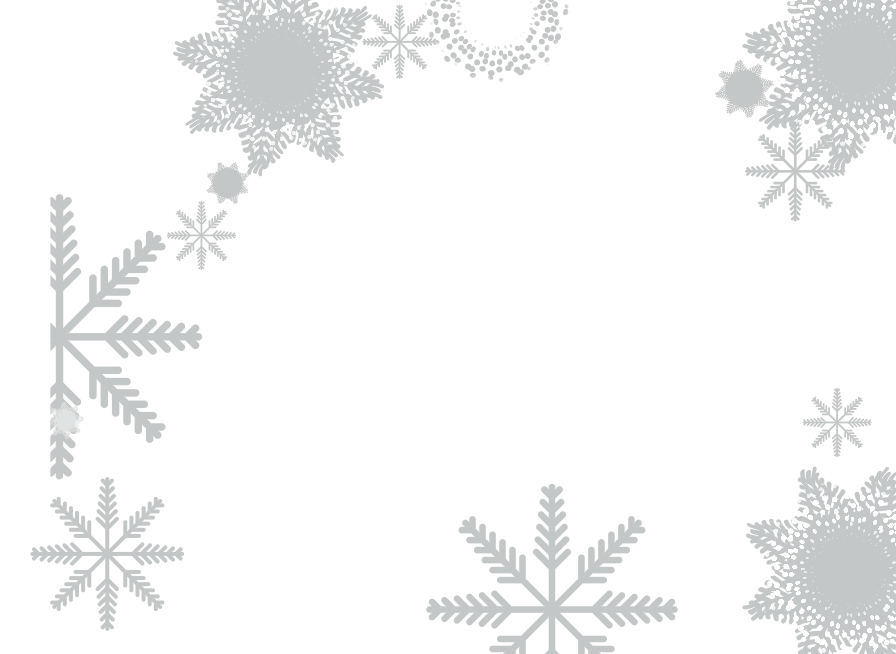
This background is drawn by a WebGL 1 fragment shader. Its source:

```glsl
precision highp float;
uniform vec2 u_resolution;

const float PI = 3.14159265;
const vec3 PAPER = vec3(1.0);
const vec3 SILVER = vec3(0.77, 0.78, 0.78);
const vec3 PALE_SILVER = vec3(0.88, 0.89, 0.89);

vec2 hash2(vec2 cell) {
  vec2 k = vec2(dot(cell, vec2(127.1, 311.7)), dot(cell, vec2(269.5, 183.3)));
  return fract(sin(k) * 43758.55);
}

// Distance to the nearest scattered cell point
float cellular(vec2 p) {
  vec2 cell = floor(p);
  float nearest = 4.0;
  for (int y = -1; y <= 1; y++) {
    for (int x = -1; x <= 1; x++) {
      vec2 id = cell + vec2(float(x), float(y));
      nearest = min(nearest, length(id + 0.15 + 0.7 * hash2(id) - p));
    }
  }
  return nearest;
}

float segment(vec2 p, vec2 a, vec2 b) {
  vec2 ab = b - a;
  return length(p - a - ab * clamp(dot(p - a, ab) / dot(ab, ab), 0.0, 1.0));
}

float coverage(float d, float pixel) {
  return clamp(0.5 - d / pixel, 0.0, 1.0);
}

// Folds the plane into half of one of eight arms along +x
vec2 foldArms(vec2 p, float turn) {
  float a = mod(atan(p.y, p.x) - turn + PI / 8.0, PI / 4.0) - PI / 8.0;
  return length(p) * vec2(cos(a), abs(sin(a)));
}

// Polar grid with its seam pointing up
vec2 polarCells(vec2 p, float around, float outward) {
  return vec2(atan(p.x, -p.y) / (2.0 * PI) * around, length(p) * outward);
}

// Open flake: eight stems with chevron barbs
float openFlake(vec2 p, vec2 center, float radius, float pixel) {
  vec2 q = foldArms((p - center) / radius, 0.0);
  float d = segment(q, vec2(0.0), vec2(0.97, 0.0));
  for (int i = 0; i < 6; i++) {
    float t = 0.33 + 0.112 * float(i);
    float reach = 0.125 - 0.013 * float(i);
    d = min(d, segment(q, vec2(t, 0.0), vec2(t + reach, reach)));
  }
  return coverage((d - 0.026) * radius, pixel);
}

// Feathered flake: solid core, leafy arms and cut-out specks
float featherFlake(vec2 p, vec2 center, float radius, float turn, float core, float specks, float pixel) {
  vec2 u = (p - center) / radius;
  float r = length(u);
  vec2 bent = u + 0.012 * vec2(sin(u.y * 17.0) + sin(u.y * 31.0), sin(u.x * 19.0));
  vec2 q = foldArms(bent, turn);
  float d = segment(q, vec2(0.0), vec2(0.98, 0.0)) - 0.022;
  for (int i = 0; i < 6; i++) {
    float t = 0.42 + 0.09 * float(i);
    float reach = 0.25 - 0.034 * float(i);
    vec2 tip = vec2(t + reach * 0.85, reach);
    vec2 knot = mix(vec2(t, 0.0), tip, 0.55);
    d = min(d, segment(q, vec2(t, 0.0), tip) - 0.022);
    d = min(d, segment(q, knot, knot + vec2(0.1, 0.01)) - 0.018);
  }
  d = min(d, r - core - 0.03 * sin(r * 30.0 + q.y * 40.0));
  float band = smoothstep(0.2, 0.55, r) * (1.0 - smoothstep(0.7, 0.95, r));
  float hole = cellular(polarCells(u, 48.0, 11.0)) - 0.3 * band * specks;
  float soft = pixel / radius * 8.0;
  float cut = specks * band * (1.0 - smoothstep(-soft * 0.3, soft * 0.3, hole));
  return coverage(d * radius, pixel) * (1.0 - cut);
}

// Ring of loose lace fragments
float laceRing(vec2 p, vec2 center, float radius, float pixel) {
  vec2 u = (p - center) / radius;
  float r = length(u);
  float lobe = 0.06 * cos(atan(u.y, u.x) * 16.0);
  float band = smoothstep(0.42, 0.58, r) * (1.0 - smoothstep(0.88 + lobe, 1.02 + lobe, r));
  float d = cellular(polarCells(u, 44.0, 9.0)) - 0.37 * band;
  return band * coverage(d * radius * 0.12, pixel);
}

void main() {
  float pixel = 1.0 / u_resolution.y;
  vec2 p = gl_FragCoord.xy * pixel;

  // Open flakes, the largest one trimmed at its left side
  float ink = openFlake(p, vec2(0.091, 0.485), 0.219, pixel) * coverage(0.077 - p.x, pixel);
  ink = max(ink, openFlake(p, vec2(0.164, 0.153), 0.118, pixel));
  ink = max(ink, openFlake(p, vec2(0.844, 0.068), 0.193, pixel));
  ink = max(ink, openFlake(p, vec2(0.308, 0.640), 0.053, pixel));
  ink = max(ink, openFlake(p, vec2(0.611, 0.936), 0.057, pixel));
  ink = max(ink, openFlake(p, vec2(1.216, 0.738), 0.077, pixel));
  ink = max(ink, openFlake(p, vec2(1.280, 0.354), 0.053, pixel));

  // Feathered flakes
  ink = max(ink, featherFlake(p, vec2(0.426, 0.893), 0.160, -0.21, 0.56, 0.8, pixel));
  ink = max(ink, featherFlake(p, vec2(1.310, 0.911), 0.170, -0.16, 0.58, 1.0, pixel));
  ink = max(ink, featherFlake(p, vec2(1.298, 0.127), 0.165, 0.39, 0.58, 1.0, pixel));
  ink = max(ink, featherFlake(p, vec2(1.138, 0.864), 0.044, 0.2, 0.66, 0.0, pixel));
  ink = max(ink, featherFlake(p, vec2(0.348, 0.720), 0.033, 0.39, 0.72, 0.0, pixel));

  ink = max(ink, laceRing(p, vec2(0.759, 0.984), 0.112, pixel));
  vec3 color = mix(PAPER, SILVER, ink);

  // Pale flake lying over the largest one
  float pale = featherFlake(p, vec2(0.100, 0.357), 0.028, 0.1, 0.6, 0.6, pixel);
  color = mix(color, PALE_SILVER, pale * coverage(0.077 - p.x, pixel));
  gl_FragColor = vec4(color, 1.0);
}
```
